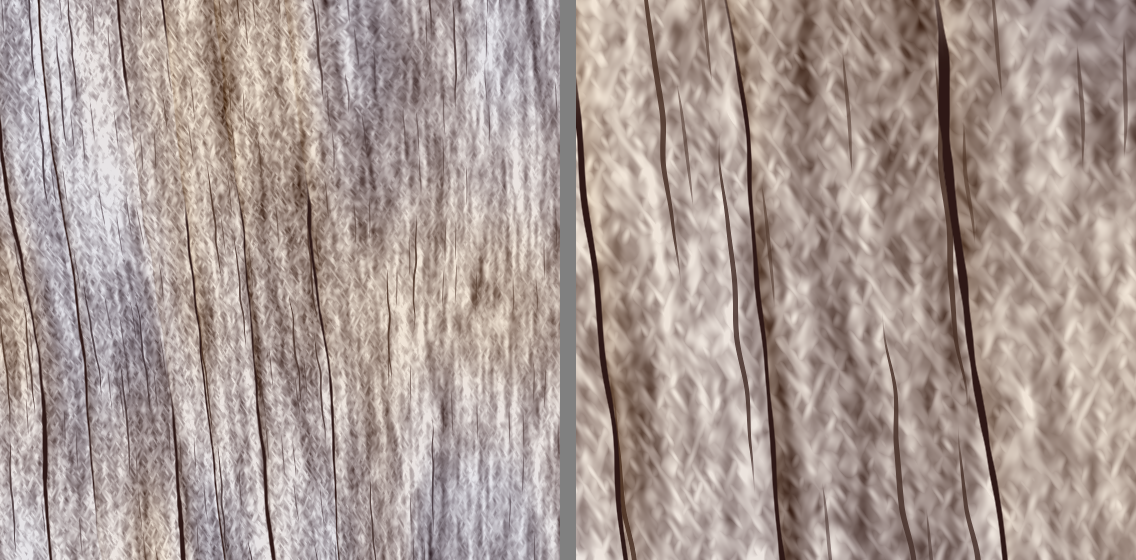
Left, the full canvas; right, a detail of the centre.
A Shadertoy shader for this texture:

```glsl
const vec3 DARK_BROWN = vec3(0.24, 0.16, 0.15);
const vec3 GREY_BROWN = vec3(0.62, 0.565, 0.565);
const vec3 PALE_GREY = vec3(0.87, 0.84, 0.83);
const vec3 TAN_SHIFT = vec3(0.025, 0.0, -0.05);
const vec3 BLUE_SHIFT = vec3(-0.025, 0.0, 0.035);
const float BASE_TONE = 0.695;
const float CRACK_TONE = 0.18;
const float LEAN = 0.115;
const int CRACK_COUNT = 6;
const float CRACK_START = 0.03;
const float CRACK_SPACING = 0.108;
const float CRACK_WIDTH = 0.0036;
const float RECESS_WIDTH = 0.014;

float hash(vec2 p) {
    vec3 q = fract(p.xyx * 0.1031);
    q += dot(q, q.yzx + 33.33);
    return fract((q.x + q.y) * q.z);
}

float noise(vec2 p) {
    vec2 cell = floor(p), f = fract(p);
    f = f * f * (3.0 - 2.0 * f);
    float low = mix(hash(cell), hash(cell + vec2(1, 0)), f.x);
    float high = mix(hash(cell + vec2(0, 1)), hash(cell + vec2(1, 1)), f.x);
    return mix(low, high, f.y);
}

// Signed noise, centred on zero
float grain(vec2 p, vec2 scale) {
    return noise(p * scale + scale.yx) - 0.5;
}

// Short crossing hairs raised from the surface
float fuzz(vec2 p) {
    vec2 rising = vec2(p.x + 0.6 * p.y, p.y - 0.6 * p.x);
    vec2 falling = vec2(p.x - 0.5 * p.y, p.y + 0.5 * p.x);
    float hairs = max(noise(rising * vec2(260, 85)), noise(falling * vec2(240, 90) + 41.0));
    return hairs - 0.62;
}

// Thin tapered splits scattered over staggered cells
float slits(vec2 p, vec2 cells, float width, float chance, float pixel) {
    vec2 q = p * cells;
    q.y += 7.0 * hash(vec2(floor(q.x), cells.y));
    vec2 id = floor(q), f = fract(q);
    float present = step(hash(id + 17.3), chance);
    float along = 2.0 * f.y - 1.0;
    float taper = 1.0 - along * along;
    float centre = 0.3 + 0.4 * hash(id + 5.7) + 0.12 * grain(p, vec2(3, 30));
    float offset = abs(f.x - centre) / cells.x;
    return present * smoothstep(0.0, 0.5, taper) * clamp((width * taper - offset) / pixel + 0.5, 0.0, 1.0);
}

// x: open crack, y: shaded recess to its right, z: lit lip to its left
vec3 longCracks(vec2 p, float pixel) {
    vec3 result = vec3(0);
    for (int i = 0; i < CRACK_COUNT; i++) {
        float seed = float(i) * 13.7 + 3.0;
        float centre = CRACK_START + CRACK_SPACING * (float(i) + 0.5 * hash(vec2(seed, 2.0)) - 0.25);
        centre += 0.014 * (noise(vec2(seed, p.y * 3.5)) - 0.5);
        centre += 0.004 * (noise(vec2(seed + 5.0, p.y * 22.0)) - 0.5);
        float d = p.x - centre;
        float reach = smoothstep(0.16, 0.4, noise(vec2(seed + 1.5, p.y * 2.6)));
        float swell = noise(vec2(seed + 8.5, p.y * 5.0));
        float ragged = 0.75 + 0.5 * noise(vec2(seed + 3.5, p.y * 60.0));
        float halfWidth = CRACK_WIDTH * reach * ragged * (0.3 + 1.1 * swell * swell);
        float core = clamp((halfWidth - abs(d)) / (1.5 * pixel) + 0.5, 0.0, 1.0) * reach;
        float recess = smoothstep(-pixel, pixel, d) * exp(-max(d, 0.0) / RECESS_WIDTH);
        float lip = smoothstep(-pixel, pixel, -d) * exp(min(d, 0.0) / 0.006);
        recess *= 0.35 + 0.65 * noise(vec2(seed + 11.0, p.y * 4.0));
        result = max(result, vec3(core, recess, lip * reach));
    }
    return result;
}

vec3 woodRamp(float tone) {
    vec3 colour = mix(DARK_BROWN, GREY_BROWN, clamp((tone - 0.24) / 0.38, -0.2, 1.0));
    return mix(colour, PALE_GREY, clamp((tone - 0.62) / 0.25, 0.0, 1.2));
}

void mainImage(out vec4 fragColor, in vec2 fragCoord) {
    vec2 uv = fragCoord / iResolution.y;
    float pixel = 1.0 / iResolution.y;

    // Grain leans on the left and straightens towards the right
    float smoothSide = smoothstep(0.5, 0.8, uv.x);
    vec2 p = uv;
    p.x += LEAN * (1.0 - smoothSide) * (uv.y - 0.5);
    p.x += 0.022 * grain(uv, vec2(4, 3)) + 0.005 * grain(uv, vec2(18, 9));

    // Broad bands, streaks, fibres and surface fuzz
    float tone = BASE_TONE;
    tone += 0.16 * grain(p, vec2(6, 2.5));
    tone += 0.24 * grain(p, vec2(21, 4.5));
    tone += 0.21 * grain(p, vec2(75, 7));
    tone += mix(0.20, 0.32, smoothSide) * grain(p, vec2(145, 19));
    tone += 0.16 * grain(p, vec2(210, 75));
    tone += mix(0.36, 0.22, smoothSide) * fuzz(p);

    // Dark weathered smudges drawn out along the grain
    float smudge = smoothstep(0.68, 0.9, noise(p * vec2(38, 6) + 23.0));
    tone -= 0.13 * smudge;

    // Long cracks and small splits
    vec3 cracks = longCracks(p, pixel);
    tone += 0.09 * cracks.z - 0.13 * cracks.y;
    float split = slits(p, vec2(24, 4.5), 0.0017, 0.22, pixel);
    split = max(split, 0.65 * slits(p + 0.37, vec2(48, 13), 0.0011, 0.20, pixel));
    tone = mix(tone, 0.27, 0.85 * split);
    tone = mix(tone, CRACK_TONE, cracks.x);

    // Warm and cool weathering
    float warmth = noise(p * vec2(9, 2.2) + 61.0);
    float tanAmount = smoothstep(0.5, 0.85, warmth) + 0.8 * cracks.y;
    float blueAmount = smoothstep(0.5, 0.15, warmth);
    vec3 tint = TAN_SHIFT * tanAmount + BLUE_SHIFT * blueAmount;
    vec3 colour = woodRamp(tone) + tint * (1.0 - cracks.x);
    fragColor = vec4(clamp(colour, 0.0, 1.0), 1.0);
}
```
